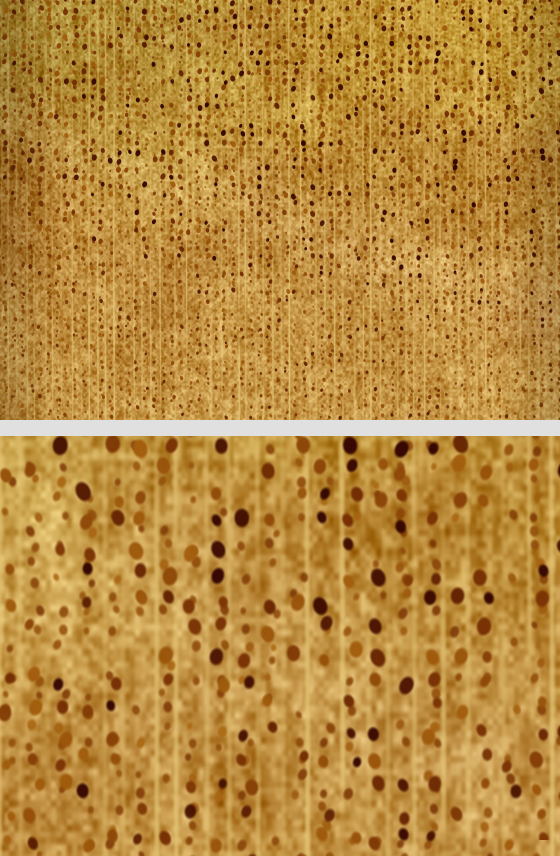
Top: the whole. Bottom: its middle third, enlarged.
This texture is drawn by a Shadertoy shader. Its source:

```glsl
// End grain of a diffuse-porous hardwood: golden mottled ground, thin pale
// vertical rays, and dark oval pores lined up in the columns between rays.
// Pores are jittered ellipses in a grid; colour drift and grain are value noise.

const float COLUMN = 0.021; // spacing of rays and pore columns

float hash(vec2 p) {
    return fract(sin(dot(p, vec2(127.1, 311.7))) * 43758.5453);
}

float noise(vec2 p) {
    vec2 i = floor(p), f = fract(p);
    f = f * f * (3.0 - 2.0 * f);
    return mix(mix(hash(i), hash(i + vec2(1, 0)), f.x),
               mix(hash(i + vec2(0, 1)), hash(i + vec2(1, 1)), f.x), f.y);
}

float fbm(vec2 p) {
    float sum = 0.0, amp = 0.53;
    for (int i = 0; i < 4; i++) {
        sum += amp * noise(p);
        p = p * 2.03 + 17.3;
        amp *= 0.5;
    }
    return sum;
}

// Returns pore coverage in x and pore darkness in y.
vec2 pores(vec2 p, float rowHeight, float radius, float density, float soft, float seed) {
    vec2 size = vec2(COLUMN, rowHeight);
    vec2 home = floor(p / size);
    vec2 result = vec2(0);
    for (int j = -1; j <= 1; j++)
    for (int i = -1; i <= 1; i++) {
        vec2 cell = home + vec2(i, j);
        vec2 key = cell + seed;
        // Low-frequency noise along each column gathers pores into chains.
        float chain = noise(vec2(key.x * 7.0, key.y * 0.4));
        if (hash(key + 3.7) > density * (0.2 + 1.6 * chain)) continue;
        vec2 jitter = vec2(hash(key + 11.3), hash(key + 23.9)) - 0.5;
        vec2 d = p - (cell + 0.5 + jitter * vec2(0.42, 0.5)) * size;
        d.x += d.y * 0.4 * (hash(key + 31.1) - 0.5);
        float r = radius * mix(0.7, 1.2, hash(key + 47.2));
        float dist = length(d * vec2(1.1, 0.88)) - r;
        float cover = 1.0 - smoothstep(-soft, soft, dist);
        if (cover > result.x) result = vec2(cover, hash(key + 59.6));
    }
    return result;
}

// Pale rays sit on the column borders, each with its own strength.
float rays(vec2 p, float soft) {
    float x = p.x / COLUMN;
    float id = floor(x + 0.5);
    float offset = (hash(vec2(id, 5.0)) - 0.5) * 0.4;
    float dist = abs(x - id - offset) * COLUMN;
    float strength = 0.35 + 0.65 * hash(vec2(id, 9.0));
    float broken = smoothstep(0.05, 0.6, noise(vec2(id * 5.0, p.y * 9.0)));
    return strength * broken * (1.0 - smoothstep(0.0, 0.0022 + soft, dist));
}

void mainImage(out vec4 fragColor, in vec2 fragCoord) {
    vec2 p = fragCoord / iResolution.y;
    float width = iResolution.x / iResolution.y;
    float soft = max(0.0016, 0.6 / iResolution.y);

    // Slight bend so that the columns are not ruler straight.
    vec2 q = p + vec2(0.004 * (noise(p * vec2(3.0, 2.5)) - 0.5), 0.0);
    float upper = smoothstep(0.15, 0.6, p.y);

    // Ground: tan below, yellower and more olive toward the top left.
    vec3 ground = mix(vec3(0.77, 0.585, 0.275), vec3(0.765, 0.605, 0.22), smoothstep(0.3, 0.9, p.y));
    float olive = smoothstep(0.75, 0.1, length((p - vec2(0.1, 1.0)) * vec2(0.9, 1.3)));
    ground = mix(ground, vec3(0.64, 0.53, 0.21), 0.65 * olive);
    float leftStain = smoothstep(0.35, 0.0, p.x) * smoothstep(0.4, 0.0, abs(p.y - 0.52));
    float stain = smoothstep(0.48, 0.75, fbm(p * vec2(3.0, 4.5) + 4.0));
    ground = mix(ground, vec3(0.64, 0.41, 0.13), 0.6 * leftStain + 0.4 * stain);

    // Pale cloudy band falling to the right.
    float band = p.y - 0.72 + 0.35 * p.x + 0.12 * (fbm(p * 5.0) - 0.5);
    ground += vec3(0.045, 0.06, 0.075) * exp(-band * band * 180.0);
    ground += vec3(0.1, 0.13, 0.12) * (fbm(p * vec2(6.0, 4.0) + 30.0) - 0.5);

    // Fine mottled grain, a little longer than wide.
    float tone = 2.3 * (noise(q * vec2(150.0, 115.0)) - 0.5)
               + 2.2 * (noise(q * vec2(240.0, 200.0) + 40.0) - 0.5)
               + 1.5 * (fbm(q * vec2(34.0, 22.0)) - 0.5)
               + 1.0 * (noise(vec2(q.x * 110.0, q.y * 5.0)) - 0.5);
    vec3 color = ground + vec3(0.064, 0.084, 0.092) * tone;

    // Rays show most in the lower half.
    color = mix(color, vec3(0.89, 0.77, 0.46), rays(q, soft) * mix(0.9, 0.65, upper));

    // Small faint pores everywhere, then the large dark ones.
    vec2 fine = pores(q, 0.013, 0.0033, 0.42, soft, 130.0);
    color = mix(color, mix(vec3(0.67, 0.41, 0.07), vec3(0.48, 0.21, 0.02), fine.y), 0.9 * fine.x);
    vec2 large = pores(q, 0.021, mix(0.0039, 0.0055, upper), mix(0.4, 0.52, upper), soft, 0.0);
    float dark = large.y * mix(0.7, 1.0, upper) * mix(0.8, 1.05, smoothstep(0.0, 0.6, p.x));
    vec3 ink = mix(vec3(0.64, 0.37, 0.05), vec3(0.46, 0.18, 0.01), smoothstep(0.0, 0.6, dark));
    ink = mix(ink, vec3(0.2, 0.02, 0.0), smoothstep(0.5, 0.93, dark));
    color = mix(color, ink, 0.97 * large.x);

    // Soft darkening at the side edges.
    color *= 1.0 - 0.12 * smoothstep(0.38, 0.5, abs(p.x / width - 0.5));
    fragColor = vec4(clamp(color, 0.0, 1.0), 1.0);
}
```
